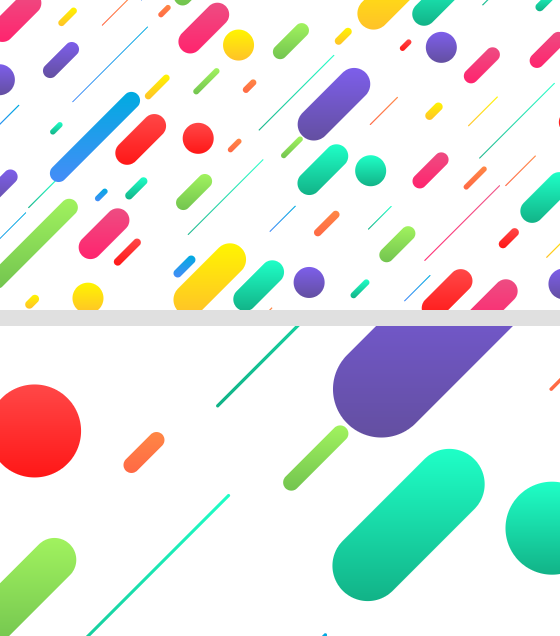
Top, the full canvas; bottom, a detail of the centre.
This background is drawn by a Shadertoy shader. Its source:

```glsl
// Scattered diagonal capsules, discs and thin strokes with vertical gradients on white.

const float LANE = 0.117;   // width of a diagonal lane
const float CELL = 0.5;     // length of a cell along its lane

// Hues: teal, lime, blue, purple, pink, red, orange, yellow
const vec3 TOP[8] = vec3[8](
    vec3(0.12, 1.0, 0.78), vec3(0.63, 0.95, 0.37), vec3(0.0, 0.67, 0.88), vec3(0.49, 0.37, 0.92),
    vec3(0.93, 0.30, 0.51), vec3(1.0, 0.28, 0.28), vec3(1.0, 0.53, 0.27), vec3(1.0, 0.96, 0.0));
const vec3 BOTTOM[8] = vec3[8](
    vec3(0.07, 0.70, 0.53), vec3(0.45, 0.77, 0.31), vec3(0.27, 0.55, 0.97), vec3(0.39, 0.31, 0.63),
    vec3(1.0, 0.14, 0.43), vec3(1.0, 0.09, 0.09), vec3(1.0, 0.41, 0.27), vec3(1.0, 0.76, 0.16));

// Half length and radius: big, long, medium, disc, small, stroke
const vec2 SIZE[6] = vec2[6](
    vec2(0.092, 0.052), vec2(0.166, 0.028), vec2(0.062, 0.038),
    vec2(0.0, 0.05), vec2(0.049, 0.0235), vec2(0.17, 0.0017));

const int MAIN_HUE[32] = int[32](
    7, 2, 5, 0, 4, 0, 3, 5, 3, 4, 1, 3, 4, 0, 2, 4,
    3, 1, 5, 0, 5, 4, 0, 7, 7, 4, 1, 3, 1, 0, 2, 0);
const int TINY_HUE[7] = int[7](6, 7, 5, 2, 0, 6, 1);
const int STROKE_HUE[4] = int[4](2, 6, 0, 7);

float hash(vec2 p) {
    return fract(sin(dot(p, vec2(12.99, 78.23))) * 43758.5);
}

// Paints one capsule; q is the offset from its centre, x along the diagonal
void paint(inout vec3 color, vec2 q, vec2 size, int hue) {
    float dist = length(vec2(max(abs(q.x) - size.x, 0.0), q.y)) - size.y;
    float coverage = clamp(0.5 - dist * iResolution.y, 0.0, 1.0);
    float rise = (q.x + q.y) * 0.7071;
    float extent = size.x * 0.7071 + size.y;
    float t = clamp(0.5 + 0.5 * rise / extent, 0.0, 1.0);
    color = mix(color, mix(BOTTOM[hue], TOP[hue], t), coverage);
}

void paintCell(inout vec3 color, vec2 p, int lane, int cell, float shift) {
    vec2 id = vec2(cell, lane);
    vec2 jitter = vec2(hash(id + 3.1), hash(id + 8.7)) - 0.5;
    vec2 q = p - vec2(float(cell) * CELL + shift, (float(lane) + 0.5) * LANE);

    // Stepped index spreads every kind evenly over the plane
    int k = (13 * (lane + 15 * cell) + 17) & 31;
    int kind = k & 15;
    int family = kind < 2 ? kind : kind < 6 ? 2 : kind < 9 ? 3 : kind < 13 ? 4 : 5;

    // Main shape
    vec2 size = SIZE[family];
    vec2 room = max(vec2(0.4, 0.105) - 2.0 * vec2(size.x + size.y, size.y), 0.0);
    paint(color, q - vec2(0.2, 0.0) - jitter * room * 0.8, size, MAIN_HUE[k]);

    // Small companion: a short stroke or a tiny capsule
    vec2 center = vec2(0.45, 0.0) + jitter.yx * vec2(0.03, 0.06);
    float vary = hash(id + 5.3);
    if (k % 3 == 0) {
        paint(color, q - center, vec2(mix(0.05, 0.07, vary), 0.0019), STROKE_HUE[(k / 3) & 3]);
    } else {
        vec2 tiny = vec2(mix(0.012, 0.047, vary), mix(0.0085, 0.014, hash(id + 1.9)));
        paint(color, q - center, tiny, TINY_HUE[k % 7]);
    }
}

void mainImage(out vec4 fragColor, in vec2 fragCoord) {
    vec2 uv = fragCoord / iResolution.y;
    vec2 p = vec2(uv.x + uv.y, uv.y - uv.x) * 0.7071;   // x runs along the lanes
    vec3 color = vec3(1.0);

    int home = int(floor(p.y / LANE));
    for (int lane = home - 1; lane <= home + 1; lane++) {
        float shift = 0.3 * (fract(float(lane) * 0.618 + 0.6) - 0.5);
        int middle = int(floor((p.x - shift) / CELL));
        for (int cell = middle - 1; cell <= middle + 1; cell++) {
            paintCell(color, p, lane, cell, shift);
        }
    }
    fragColor = vec4(color, 1.0);
}
```
